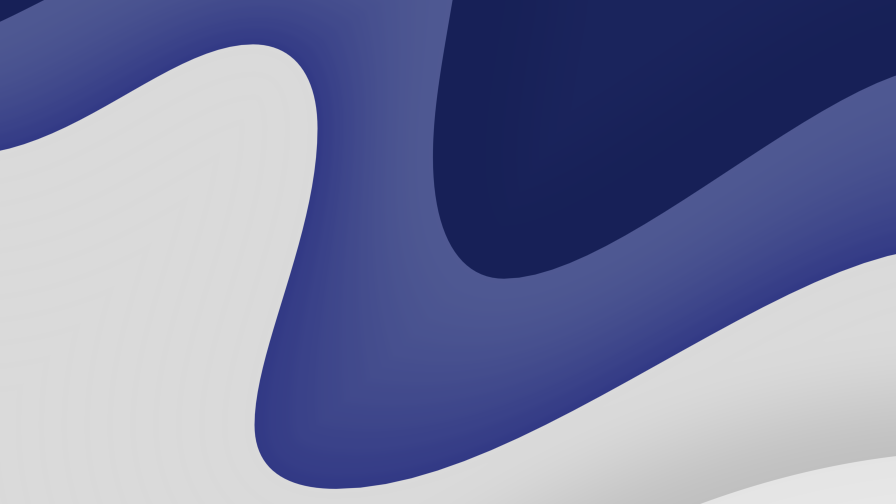
Give the GLSL for this background, as a Shadertoy shader.

```glsl
// Layered paper waves: a blue ribbon between navy and pale grey, with a shaded lower sheet.
#define STEPS 22
#define CONTOURS 11.0
#define RIBBON_CURVE 1.7
#define SHADOW_REACH 0.25
#define NAVY vec3(0.090, 0.127, 0.340)
#define NAVY_INNER vec3(0.102, 0.140, 0.360)
#define RIBBON_DEEP vec3(0.196, 0.224, 0.522)
#define RIBBON_PALE vec3(0.308, 0.347, 0.573)
#define PAPER vec3(0.853)
#define SHADOW vec3(0.750)
#define SHEET vec3(0.895)

// Control points of five joined cubics, in units of canvas height
const vec2 LOWER_WAVE[16] = vec2[16](
    vec2(-0.069, 0.692), vec2(0.150, 0.699), vec2(0.336, 0.912),
    vec2(0.502, 0.912), vec2(0.583, 0.912), vec2(0.630, 0.850),
    vec2(0.630, 0.745), vec2(0.630, 0.537), vec2(0.505, 0.306),
    vec2(0.505, 0.157), vec2(0.505, 0.069), vec2(0.567, 0.030),
    vec2(0.667, 0.030), vec2(1.019, 0.030), vec2(1.481, 0.444),
    vec2(1.806, 0.502));
const vec2 UPPER_WAVE[16] = vec2[16](
    vec2(-0.069, 0.931), vec2(0.046, 0.958), vec2(0.278, 1.139),
    vec2(0.579, 1.162), vec2(0.787, 1.162), vec2(0.914, 1.093),
    vec2(0.898, 1.000), vec2(0.875, 0.866), vec2(0.859, 0.780),
    vec2(0.859, 0.688), vec2(0.859, 0.537), vec2(0.910, 0.447),
    vec2(1.000, 0.447), vec2(1.215, 0.447), vec2(1.574, 0.796),
    vec2(1.806, 0.859));

vec2 cubic(vec2 a, vec2 b, vec2 c, vec2 d, float t) {
    float s = 1.0 - t;
    return s * s * s * a + 3.0 * s * t * (s * b + t * c) + t * t * t * d;
}

// Signed distance to a wave: positive below it, negative above
float waveDistance(vec2 p, vec2 ctrl[16]) {
    float nearest = 1e5, side = -1.0;
    vec2 a = ctrl[0];
    for (int k = 0; k < 15; k += 3) {
        for (int i = 1; i <= STEPS; i++) {
            float t = float(i) / float(STEPS);
            vec2 b = cubic(ctrl[k], ctrl[k + 1], ctrl[k + 2], ctrl[k + 3], t);
            vec2 ab = b - a, ap = p - a;
            vec2 gap = ap - ab * clamp(dot(ap, ab) / dot(ab, ab), 0.0, 1.0);
            nearest = min(nearest, dot(gap, gap));
            // Each crossing of the upward ray flips the side
            if ((a.x <= p.x) != (b.x <= p.x) && ap.y < ab.y * ap.x / ab.x) side = -side;
            a = b;
        }
    }
    return side * sqrt(nearest);
}

// Approximate signed distance above the lower right sheet
float sheetDistance(vec2 p) {
    float dx = 1.778 - p.x;
    float slope = 0.12 + 0.64 * dx;
    return (p.y - 0.095 + 0.12 * dx + 0.32 * dx * dx) / sqrt(1.0 + slope * slope);
}

// Soft staircase that gives faint contour lines
float contour(float v) {
    float n = v * CONTOURS;
    float stepped = (floor(n) + smoothstep(0.3, 0.7, fract(n))) / CONTOURS;
    return mix(v, stepped, 0.45);
}

float cover(float d, float pixel) {
    return smoothstep(-0.7 * pixel, 0.7 * pixel, d);
}

void mainImage(out vec4 fragColor, in vec2 fragCoord) {
    vec2 p = fragCoord / iResolution.y;
    float pixel = 1.0 / iResolution.y;
    float lower = waveDistance(p, LOWER_WAVE);
    float upper = waveDistance(p, UPPER_WAVE);
    float sheet = sheetDistance(p);

    // Ribbon shading follows the relative place between both waves
    float across = abs(lower) / (abs(lower) + abs(upper) + 1e-4);
    float tone = 1.0 - pow(1.0 - contour(across), RIBBON_CURVE);
    vec3 color = mix(RIBBON_DEEP, RIBBON_PALE, tone);

    // Navy field
    vec3 navy = mix(NAVY, NAVY_INNER, smoothstep(0.08, 0.30, -upper));
    color = mix(color, navy, cover(-upper, pixel));

    // Pale paper with the shadow cast by the sheet
    vec3 paper = mix(SHADOW, PAPER, smoothstep(-0.03, SHADOW_REACH, sheet));
    paper += 0.008 * (contour(lower * 2.0) - lower * 2.0);
    color = mix(color, paper, cover(lower, pixel));

    // Lower right sheet
    vec3 sheetColor = SHEET + 0.12 * clamp(-sheet, 0.0, 0.15);
    color = mix(color, sheetColor, cover(-sheet, pixel));

    fragColor = vec4(color, 1.0);
}
```
